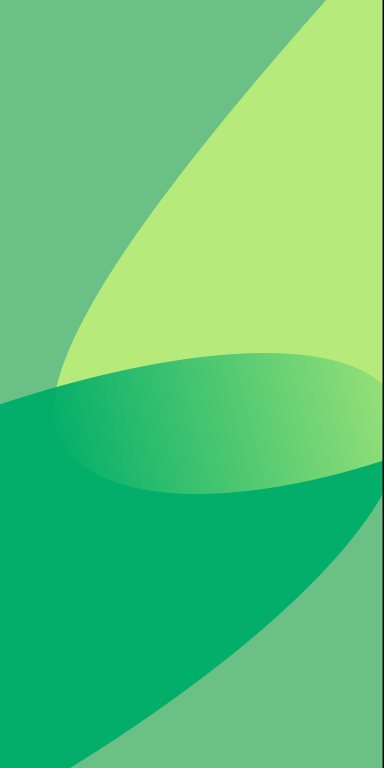
This background is drawn by a WebGL 2 fragment shader. Its source:

```glsl
#version 300 es
precision highp float;
// Two large flat leaves cross over a muted green ground, and their overlap
// carries a slanted gradient. Each leaf is a conic drawn inside the corner
// of two tangent lines, with a separate fullness for each of its three arcs.

uniform vec2 u_resolution;
out vec4 fragColor;

// Approximate signed distance to a leaf, positive inside.
// The curve touches the corner's sides at (size.x, 0) and (0, size.y).
// fullness: x = long arc, y = shallow arc, z = rounded corner.
float leaf(vec2 p, vec2 corner, vec2 size, vec3 fullness) {
    vec2 q = (p - corner) / size;
    float k = q.y > 1.0 ? fullness.x : (q.x > 1.0 ? fullness.y : fullness.z);
    float chord = q.x + q.y - 1.0;
    float field = q.x * q.y - k * chord * chord;
    vec2 slope = (q.yx - 2.0 * k * chord) / size;
    return field / max(length(slope), 1e-4);
}

// Antialiased coverage of a signed distance
float coverage(float dist, float pixel) {
    return clamp(0.5 + dist / pixel, 0.0, 1.0);
}

void main() {
    // Canvas units: one wide, two high
    vec2 p = gl_FragCoord.xy / u_resolution * vec2(1.0, 2.0);
    float pixel = 1.0 / min(u_resolution.x, 0.5 * u_resolution.y);

    vec3 ground = vec3(0.42, 0.755, 0.52);
    vec3 lime = vec3(0.714, 0.922, 0.486);
    vec3 emerald = vec3(0.008, 0.682, 0.412);

    // Leaf shapes: lime opens to the upper right, emerald to the lower left
    float limeMask = coverage(leaf(p, vec2(0.138, 0.7135),
        vec2(0.3698, 0.2057), vec3(0.2335, 0.322, 0.40)), pixel);
    float emeraldMask = coverage(leaf(p, vec2(1.0495, 1.0807),
        vec2(-0.3594, -0.2005), vec3(0.281, 0.291, 0.30)), pixel);

    // Overlap blends from emerald to lime along a slight diagonal
    float blend = 0.9 * (p.x - 0.122 + 0.25 * (p.y - 0.893));
    vec3 overlap = mix(emerald, lime, clamp(blend, 0.0, 1.0));

    vec3 color = mix(ground, lime, limeMask);
    color = mix(color, mix(emerald, overlap, limeMask), emeraldMask);

    // Thin dark border on the right
    color *= 1.0 - coverage(p.x - 0.9961, pixel);

    fragColor = vec4(color, 1.0);
}
```
